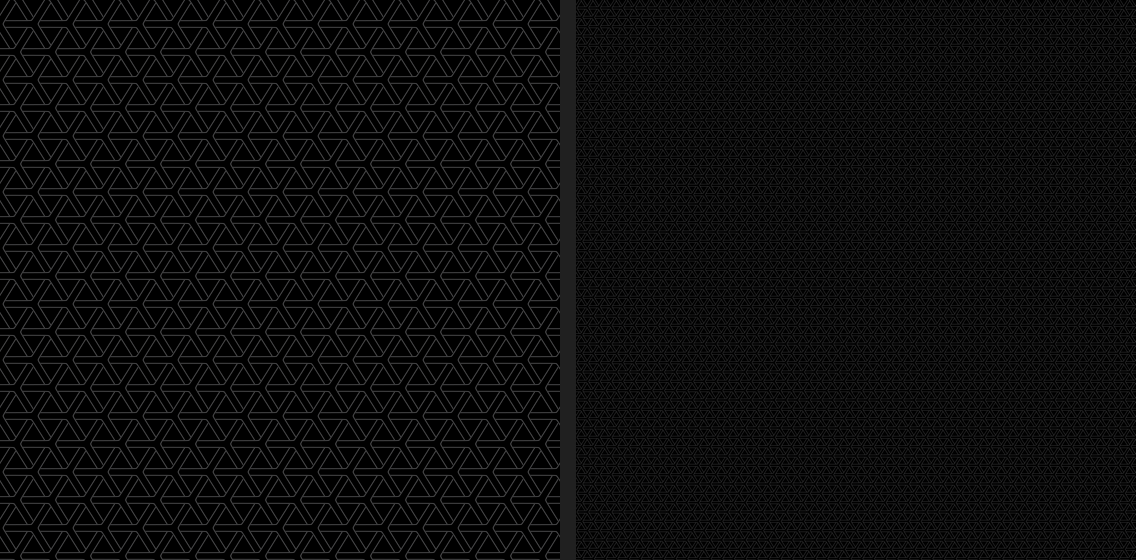
Left, the tile; right, the same tile 3 across and 3 down.
Give the GLSL for this pattern, as a Shadertoy shader.

```glsl
const float TAU = 6.2831853;

// Offset from the closest node of a triangular lattice with unit spacing
vec2 nearestNode(vec2 p) {
    vec2 period = vec2(1.0, sqrt(3.0));
    vec2 a = p - period * round(p / period);
    vec2 q = p - 0.5 * period;
    vec2 b = q - period * round(q / period);
    return dot(a, a) < dot(b, b) ? a : b;
}

// Distance to the outlines of interlocking three-legged tiles
float tripodOutline(vec2 p, float halfBand) {
    // Fold the three sectors between the legs into one
    float sector = TAU / 3.0;
    float angle = atan(p.y, p.x);
    angle -= sector * round(angle / sector);
    vec2 q = length(p) * vec2(cos(angle), sin(angle));

    // Leg side with a rounded inner corner, and the neighbour's leg butting into it
    float wall = 0.866 * q.x - 0.5 * sqrt(q.y * q.y + 0.0009) - halfBand;
    float band = abs(abs(q.y) - halfBand);
    return min(abs(wall), max(band, -wall));
}

void mainImage(out vec4 fragColor, in vec2 fragCoord) {
    vec2 uv = fragCoord / iResolution.xy;
    float pixel = 1.0 / iResolution.y;

    // 16 nodes across, 20 staggered rows down
    vec2 p = (uv * vec2(16.0, 20.0) - vec2(0.46, 0.143)) * vec2(1.0, 0.5 * sqrt(3.0));

    // Lattice units back to canvas units
    float d = tripodOutline(nearestNode(p), 0.1) * 0.06;
    float line = 1.0 - smoothstep(-0.5 * pixel, 0.5 * pixel, d - 0.001);

    fragColor = vec4(vec3(0.255, 0.255, 0.26) * line, 1.0);
}
```
